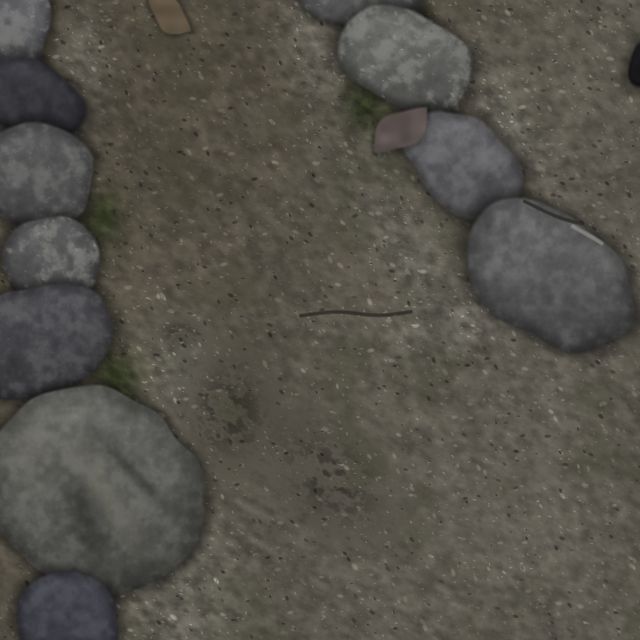
Reproduce this texture procedurally as a WebGL 2 fragment shader.

```glsl
#version 300 es
precision highp float;
uniform vec2 u_resolution;
out vec4 fragColor;

vec2 p;
vec3 col;

float hash(vec2 v) { return fract(sin(dot(v, vec2(127.1, 311.7))) * 43758.5); }

float noise(vec2 v) {
  vec2 i = floor(v), f = fract(v);
  f = f * f * (3.0 - 2.0 * f);
  return mix(mix(hash(i), hash(i + vec2(1, 0)), f.x),
             mix(hash(i + vec2(0, 1)), hash(i + 1.0), f.x), f.y);
}

float fbm(vec2 v) {
  float sum = 0.0, amp = 0.5;
  for (int i = 0; i < 5; i++) {
    sum += amp * noise(v);
    v = mat2(1.6, 1.2, -1.2, 1.6) * v + 7.3;
    amp *= 0.5;
  }
  return sum;
}

vec2 rotate(vec2 v, float a) {
  float c = cos(a), s = sin(a);
  return vec2(c * v.x + s * v.y, c * v.y - s * v.x);
}

// Soft elliptical spot
float blob(float x, float y, float rx, float ry, float angle) {
  vec2 q = rotate(p - vec2(x, y), angle) / vec2(rx, ry);
  return exp(-dot(q, q));
}

float segment(vec2 v, vec2 a, vec2 b) {
  vec2 d = b - a;
  return length(v - a - d * clamp(dot(v - a, d) / dot(d, d), 0.0, 1.0));
}

// Scattered oblong chips, one candidate per cell
float chips(vec2 g, float density) {
  float sum = 0.0;
  for (int i = 0; i < 9; i++) {
    vec2 id = floor(g) + vec2(i % 3 - 1, i / 3 - 1);
    vec2 at = id + vec2(hash(id + 3.1), hash(id + 8.7));
    vec2 q = rotate(g - at, 0.3 - 1.6 * hash(id + 5.5));
    float size = mix(0.12, 0.36, hash(id + 2.3));
    float chip = 1.0 - smoothstep(0.4, 1.2, length(q / vec2(1, 0.55)) / size);
    sum = max(sum, step(hash(id), density) * chip * (0.4 + 0.6 * hash(id + 9.2)));
  }
  return sum;
}

// Rounded stone with contact shadow, top light, grain and lichen
void stone(float x, float y, float rx, float ry, float angle, float tone, float blue, float lichen) {
  vec2 center = vec2(x, y);
  vec2 warp = vec2(noise(p * 17.0 + center * 40.0), noise(p * 17.0 + 31.0)) - 0.5;
  vec2 rel = p - center + warp * 0.018;
  vec2 q = pow(abs(rotate(rel, angle) / vec2(rx, ry)), vec2(2.3));
  float k = pow(q.x + q.y, 1.0 / 2.3), d = (k - 1.0) * min(rx, ry);
  float light = 0.98 + 0.16 * rel.y / ry - 0.28 * smoothstep(0.72, 1.02, k);
  float grain = fbm(p * 75.0 + center * 9.0), patches = fbm(p * 24.0 + center * 23.0);
  vec3 face = (tone + vec3(0, 0, blue)) * light * (0.68 + 0.36 * grain + 0.3 * patches);
  float crust = smoothstep(0.46, 0.66, 0.5 * patches + 0.55 * grain);
  face = mix(face, vec3(0.49, 0.49, 0.47), crust * lichen) + 0.17 * lichen * chips(p * 65.0, 0.3);
  col *= mix(0.58, 1.0, smoothstep(-0.004, 0.02, d));
  col = mix(face, col, smoothstep(-0.003, 0.003, d));
}

void leaf(float x, float y, float rx, float ry, float angle, vec3 tint) {
  vec2 q = rotate(p - vec2(x, y), angle) / vec2(rx, ry);
  float k = abs(q.y + 0.15 * sin(q.x * 4.0)) + q.x * q.x;
  col *= mix(0.7, 1.0, smoothstep(0.9, 1.5, k));
  col = mix(tint * (0.8 + 0.3 * noise(p * 60.0)), col, smoothstep(0.85, 1.1, k));
}

void main() {
  p = gl_FragCoord.xy / u_resolution;

  // Packed earth, paler to the lower right
  float broad = fbm(p * 7.0), fine = fbm(rotate(p, -0.5) * vec2(62, 95));
  float pale = smoothstep(0.2, 1.3, p.x + 0.6 - 0.6 * p.y);
  col = mix(vec3(0.315, 0.295, 0.25), vec3(0.36, 0.345, 0.31), pale);
  col *= 0.64 + 0.22 * broad + 0.53 * fine;
  col = mix(col, vec3(0.26, 0.26, 0.2), 0.35 * smoothstep(0.5, 0.7, fbm(p * 11.0 + 40.0)));

  // Pale grit beside the stones
  float grit = blob(0.64, 0.61, 0.14, 0.05, -1.0) + blob(0.7, 0.49, 0.1, 0.035, 0.3)
    + blob(0.28, 0.42, 0.06, 0.09, 0.3) + blob(0.28, 0.05, 0.1, 0.13, 0.0)
    + blob(0.49, 0.93, 0.04, 0.12, 0.3) + blob(0.79, 0.82, 0.13, 0.035, -1.0)
    + blob(0.13, 0.9, 0.04, 0.1, 0.0);
  grit = min(grit, 1.0);
  col = mix(col, vec3(0.43, 0.42, 0.39) * (0.5 + fine), 0.55 * grit);
  float flecks = chips(p * 48.0, 0.22) + 0.8 * chips(p * 95.0 + 4.0, 0.3);
  col += vec3(0.2, 0.195, 0.18) * (0.3 + 0.7 * broad + 0.4 * grit) * flecks;
  col *= 1.0 - 0.4 * chips(p * 60.0 + 9.0, 0.2);

  // Damp hollows and moss
  float damp = blob(0.28, 0.48, 0.03, 0.02, 0.0) + blob(0.35, 0.36, 0.06, 0.08, 0.0)
    + blob(0.52, 0.25, 0.1, 0.06, -0.7);
  col *= 1.0 - 0.45 * damp * smoothstep(0.35, 0.65, fine);
  float moss = blob(0.572, 0.835, 0.035, 0.04, 0.0) + blob(0.182, 0.41, 0.035, 0.05, 0.4)
    + blob(0.16, 0.66, 0.03, 0.04, 0.0);
  col = mix(col, vec3(0.18, 0.21, 0.12) * (0.4 + 1.1 * fine), 0.85 * min(moss, 1.0));

  // Left row of stones
  stone(0.022, 0.955, 0.058, 0.085, -0.1, 0.37, 0.01, 0.45);
  stone(0.04, 0.85, 0.095, 0.052, -0.4, 0.21, 0.02, 0.03);
  stone(0.055, 0.725, 0.088, 0.082, -0.2, 0.33, 0.0, 0.25);
  stone(0.08, 0.595, 0.073, 0.07, 0.0, 0.34, 0.0, 0.6);
  stone(0.062, 0.468, 0.118, 0.084, 0.3, 0.27, 0.015, 0.15);
  stone(0.15, 0.233, 0.172, 0.148, -0.65, 0.35, -0.015, 0.12);
  stone(0.105, 0.025, 0.073, 0.088, 0.2, 0.245, 0.03, 0.06);

  // Ridge and hollows across the large boulder
  float ridge = 0.55 * blob(0.165, 0.225, 0.09, 0.02, -0.95) + 0.3 * blob(0.05, 0.3, 0.04, 0.05, 0.0);
  col = mix(col, vec3(0.45, 0.44, 0.39), ridge);
  col *= 1.0 - 0.3 * blob(0.13, 0.195, 0.025, 0.06, 0.4) - 0.3 * blob(0.21, 0.26, 0.07, 0.01, -0.8);

  // Right row of stones
  stone(0.56, 1.0, 0.095, 0.045, -0.2, 0.34, 0.0, 0.3);
  stone(0.635, 0.905, 0.107, 0.072, -0.45, 0.39, -0.01, 0.6);
  stone(0.724, 0.738, 0.104, 0.069, -0.75, 0.35, 0.01, 0.12);
  stone(0.86, 0.568, 0.146, 0.093, -0.6, 0.35, 0.0, 0.1);
  stone(1.003, 0.907, 0.022, 0.035, 0.0, 0.1, 0.01, 0.0);

  // Leaves
  leaf(0.265, 0.976, 0.042, 0.024, -0.7, vec3(0.39, 0.34, 0.28));
  leaf(0.626, 0.797, 0.055, 0.03, 0.65, vec3(0.38, 0.34, 0.33));

  // Twigs and a bright rim
  vec2 bent = p + vec2(0, 0.003 * sin(p.x * 45.0));
  float twig = segment(bent, vec2(0.47, 0.509), vec2(0.642, 0.511));
  twig = min(twig, segment(bent, vec2(0.82, 0.683), vec2(0.91, 0.65)));
  col = mix(vec3(0.17, 0.16, 0.145), col, 0.2 + 0.8 * smoothstep(0.001, 0.0045, twig));
  float rim = segment(bent, vec2(0.895, 0.648), vec2(0.94, 0.617));
  col = mix(vec3(0.58, 0.57, 0.54), col, 0.3 + 0.7 * smoothstep(0.001, 0.005, rim));

  fragColor = vec4(col, 1);
}
```
